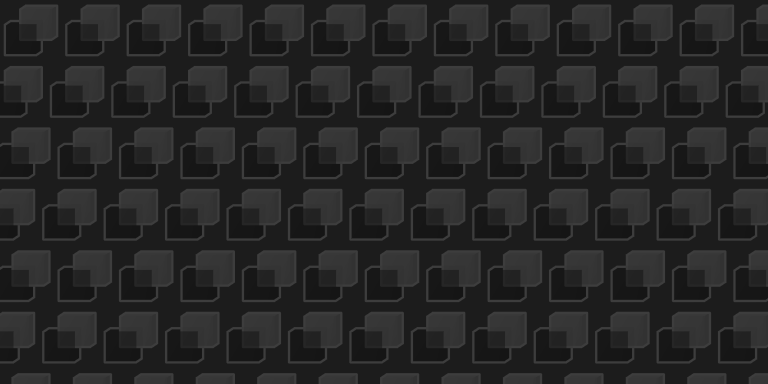
Give the GLSL for this pattern, as a WebGL 1 fragment shader.

```glsl
precision mediump float;
// Rows of paired dark cubes: a hollow one at the lower left and a filled,
// translucent one at the upper right. Each cell draws one cube silhouette twice
// with a distance function; rows slide sideways by eighths of a cell.

uniform vec2 u_resolution;

#define ROWS 6.25                     // cells down the canvas
#define CUBE_SIZE vec2(0.64, 0.595)   // outer size, in cells
#define DEPTH vec2(0.105, 0.07)       // visible depth of side and top faces
#define BACK_POS vec2(0.06, 0.323)    // top left corner of the hollow cube
#define FRONT_POS vec2(0.31, 0.073)   // top left corner of the filled cube
#define LINE_WIDTH 0.038
#define CORNER 0.025
#define GROUND 0.110
#define HOLLOW 0.086
#define FILL 0.208
#define OUTLINE 0.238
#define OVERLAP 0.66                  // dimming where the front faces cross

// Coverage of a shape, smoothed over about one pixel
float cover(float d) {
  return clamp(0.5 - d * u_resolution.y / ROWS, 0.0, 1.0);
}

// Cube silhouette: a rounded box cut at its top left and bottom right
float cubeDistance(vec2 p) {
  vec2 halfSize = 0.5 * CUBE_SIZE;
  vec2 q = p - halfSize;
  vec2 e = abs(q) - halfSize + CORNER;
  float box = length(max(e, 0.0)) + min(max(e.x, e.y), 0.0) - CORNER;
  vec2 normal = normalize(DEPTH.yx);
  float cut = abs(dot(q, normal))
            - dot(halfSize - vec2(DEPTH.x, 0.0), normal);
  return max(box, cut);
}

// Distance to the front face, at the lower left of the silhouette
float faceDistance(vec2 p) {
  return max(p.x - CUBE_SIZE.x + DEPTH.x, DEPTH.y - p.y);
}

// Faint tone of the faces, from -1 to 1
float faceShade(vec2 p) {
  vec2 t = p / CUBE_SIZE;
  float front = 0.6 - 0.55 * t.x - 0.3 * t.y;
  float wedge = cover(0.52 - 0.10 * t.y - p.x);
  front -= 0.3 * wedge;
  // The edge between top and side runs to the upper right corner
  vec2 fromCorner = p - vec2(CUBE_SIZE.x, 0.0);
  float aboveEdge = dot(fromCorner, normalize(DEPTH.yx));
  float depthShade = mix(-0.65, 0.75, cover(aboveEdge));
  return mix(depthShade, front, cover(faceDistance(p)));
}

// Stroke just inside the silhouette
float cubeOutline(float d) {
  return cover(d) * cover(-d - LINE_WIDTH);
}

void main() {
  // Cell coordinates, with y counted downwards from the top
  vec2 p = vec2(gl_FragCoord.x, u_resolution.y - gl_FragCoord.y)
         * ROWS / u_resolution.y;
  float row = floor(p.y);
  p.x += 0.25 * mod(row, 2.0) + 0.125 * step(2.0, row);
  vec2 cell = fract(p);

  vec2 back = cell - BACK_POS;
  vec2 front = cell - FRONT_POS;
  float backD = cubeDistance(back);
  float frontD = cubeDistance(front);

  // Hollow cube
  float tone = mix(GROUND, HOLLOW + 0.008 * faceShade(back), cover(backD));
  tone = mix(tone, OUTLINE, cubeOutline(backD));

  // Filled cube, dimmed where it crosses the hollow one
  float filled = FILL + 0.018 * faceShade(front);
  filled = mix(filled, OUTLINE, cubeOutline(frontD));
  filled *= mix(1.0, 0.96, cover(backD));
  filled *= mix(1.0, OVERLAP, cover(max(backD, faceDistance(back))));
  tone = mix(tone, filled, cover(frontD));

  gl_FragColor = vec4(vec3(tone), 1.0);
}
```
